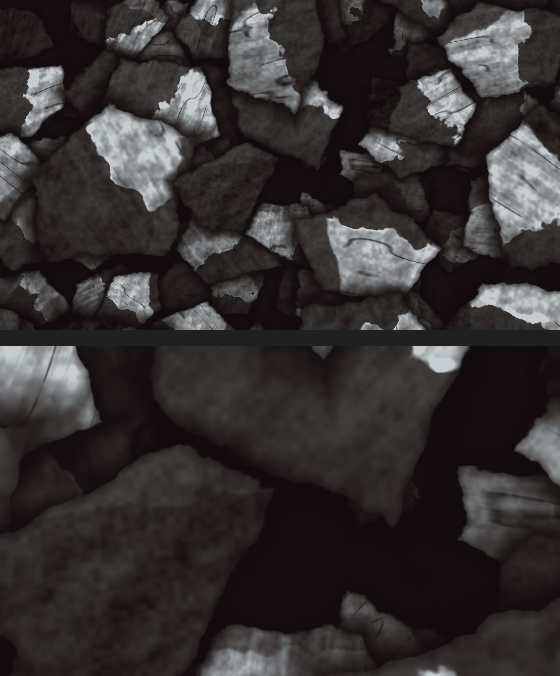
Top, the full canvas; bottom, a detail of the centre.
A Shadertoy shader for this texture:

```glsl
const float TAU = 6.28318;

// Coal tones from shadow to glint; a tone value is a position along this ramp
const vec3 TONES[6] = vec3[6](
    vec3(0.07, 0.042, 0.05), vec3(0.19, 0.17, 0.16), vec3(0.30, 0.29, 0.29),
    vec3(0.43, 0.44, 0.45), vec3(0.57, 0.59, 0.60), vec3(0.78, 0.80, 0.82));

vec3 toneColour(float tone) {
    vec3 colour = TONES[0];
    for (int i = 0; i < 5; i++)
        colour = mix(colour, TONES[i + 1], clamp(tone - float(i), 0.0, 1.0));
    return colour;
}

float hash(vec2 p) {
    vec3 q = fract(p.xyx * vec3(0.1031, 0.1030, 0.0973));
    q += dot(q, q.yzx + 33.33);
    return fract((q.x + q.y) * q.z);
}

float noise(vec2 p) {
    vec2 cell = floor(p), f = fract(p);
    f = f * f * (3.0 - 2.0 * f);
    return mix(mix(hash(cell), hash(cell + vec2(1, 0)), f.x),
               mix(hash(cell + vec2(0, 1)), hash(cell + vec2(1, 1)), f.x), f.y);
}

float fbm(vec2 p) {
    float sum = 0.0, amplitude = 0.53;
    for (int i = 0; i < 4; i++) {
        sum += amplitude * noise(p);
        p = mat2(1.6, 1.2, -1.2, 1.6) * p + 7.3;
        amplitude *= 0.5;
    }
    return sum;
}

vec2 direction(float angle) {
    return vec2(cos(angle), sin(angle));
}

// Coordinates along and across a direction
vec2 turn(vec2 p, float angle) {
    vec2 axis = direction(angle);
    return vec2(dot(p, axis), dot(p, vec2(-axis.y, axis.x)));
}

// Convex outline cut by five planes at random angles and distances
float outline(vec2 p, vec2 seed) {
    float d = -9.0;
    for (int i = 0; i < 5; i++) {
        vec2 key = seed + float(i) * 3.7;
        float angle = TAU * (float(i) + 0.35 * hash(key)) / 5.0;
        d = max(d, dot(p, direction(angle)) - mix(0.58, 1.0, hash(key + 50.0)));
    }
    return d;
}

// Tone of the broken surface: matt and bright facets, grain, cracks, glints
float surface(vec2 p, vec2 seed, float d) {
    vec2 offset = seed * 5.0;
    float rough = fbm(p * 4.0 + offset);
    float relief = rough - fbm(p * 4.0 + offset + vec2(0.2, -0.28));
    vec2 grain = turn(p, TAU * hash(seed + 11.0));
    float streak = fbm(grain * vec2(2.0, 14.0) + offset) - 0.5;

    // Two ragged ridges split the lump into three facets
    float ragged = 0.5 * (rough - 0.5);
    float ridgeAngle = TAU * hash(seed + 21.0);
    float ridge = dot(p, direction(ridgeAngle)) - mix(-0.1, 0.25, hash(seed + 22.0)) + ragged;
    float flank = dot(p, direction(ridgeAngle + 2.2)) - 0.45 + 0.5 * ragged;
    bool brightMain = hash(seed + 31.0) < 0.52;
    bool brightSide = !brightMain && hash(seed + 32.0) < 0.85;
    float vary = hash(seed + 33.0);
    float mainTone = brightMain ? mix(3.6, 4.5, vary) : mix(0.9, 1.6, vary);
    float sideTone = brightSide ? mix(3.9, 4.7, vary) : mix(0.7, 1.4, vary);
    float tone = mix(mainTone, sideTone, smoothstep(-0.02, 0.02, ridge));
    tone = mix(tone, mix(0.2, 2.6, hash(seed + 34.0)), smoothstep(-0.025, 0.025, flank));

    // Bright faces carry stronger texture than matt ones
    float gloss = smoothstep(1.2, 3.2, tone);
    tone += relief * mix(1.4, 4.2, gloss);
    tone += streak * mix(1.1, 3.4, gloss) * mix(0.2, 1.0, hash(seed + 41.0));
    tone += (noise(p * 26.0 + offset) - 0.5) * mix(0.4, 0.8, gloss);
    float crack = 1.0 - smoothstep(0.0, 0.06, abs(noise(grain * vec2(1.6, 6.0) + offset) - 0.5));
    tone -= 2.2 * crack * gloss * smoothstep(0.46, 0.58, fbm(p * 2.0 - offset));
    float glint = 1.0 - smoothstep(0.0, 0.13, abs(ridge - 0.06));
    tone += 2.0 * glint * gloss * smoothstep(0.4, 0.6, noise(p * 9.0 + offset));

    // Light falls off downward and around the rim
    tone *= 1.0 - 0.3 * smoothstep(0.0, -0.9, p.y + 0.3 * p.x);
    return max(tone * mix(0.6, 1.0, smoothstep(0.0, -0.07, d)), 0.0);
}

// Scatters one layer of lumps over the tones beneath it
float scatter(float under, vec2 uv, float cellSize, float lumpSize,
              float density, float light, float key) {
    vec2 home = floor(uv / cellSize);
    for (int j = 1; j >= -1; j--)
    for (int i = -1; i <= 1; i++) {
        vec2 cell = home + vec2(i, j);
        vec2 seed = cell + key;
        if (hash(seed + 1.0) > density) continue;
        vec2 jitter = vec2(hash(seed + 2.0), hash(seed + 3.0)) - 0.5;
        float size = lumpSize * mix(0.7, 1.15, hash(seed + 4.0));
        vec2 p = (uv - (cell + 0.5 + 0.6 * jitter) * cellSize) / size;
        vec2 q = turn(p, TAU * hash(seed + 5.0));
        q.y *= mix(1.0, 1.6, hash(seed + 6.0));
        if (length(q) > 2.1) continue;
        q += 0.2 * (vec2(fbm(q * 4.0 + seed), fbm(q * 4.0 - seed)) - 0.5);
        float d = outline(q, seed);
        under *= mix(0.1, 1.0, smoothstep(-0.02, 0.28, d));
        float blur = (0.0015 + 0.6 / iResolution.y) / size;
        if (d < blur)
            under = mix(light * surface(p, seed, d), under, smoothstep(-blur, blur, d));
    }
    return under;
}

void mainImage(out vec4 fragColor, in vec2 fragCoord) {
    vec2 uv = fragCoord / iResolution.y;
    float tone = 0.25 * fbm(uv * 9.0);
    // Small shaded rubble first, large lit lumps last
    tone = scatter(tone, uv, 0.21, 0.13, 0.9, 0.55, 17.0);
    tone = scatter(tone, uv + 0.13, 0.31, 0.18, 0.9, 0.92, 83.0);
    tone = scatter(tone, uv + 0.29, 0.43, 0.25, 0.87, 1.0, 141.0);
    fragColor = vec4(toneColour(tone), 1.0);
}
```
